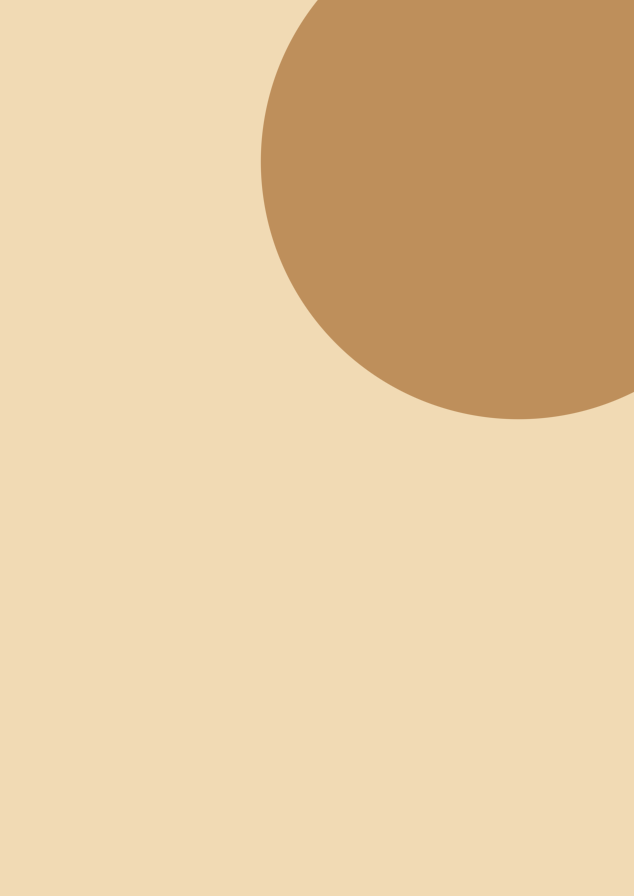
A WebGL 1 fragment shader for this background:

```glsl
precision mediump float;

uniform vec2 u_resolution;

// Signed distance to a circle, negative inside
float circleDistance(vec2 point, vec2 center, float radius) {
    return length(point - center) - radius;
}

void main() {
    // Coordinates in units of canvas height
    vec2 point = gl_FragCoord.xy / u_resolution.y;
    float pixel = 1.0 / u_resolution.y;

    vec3 cream = vec3(0.945, 0.855, 0.706);
    vec3 caramel = vec3(0.745, 0.561, 0.357);

    // Large disc cropped by the top and right edges
    float disc = circleDistance(point, vec2(0.5787, 0.8197), 0.2876);
    float coverage = 1.0 - smoothstep(-0.75 * pixel, 0.75 * pixel, disc);

    gl_FragColor = vec4(mix(cream, caramel, coverage), 1.0);
}
```
